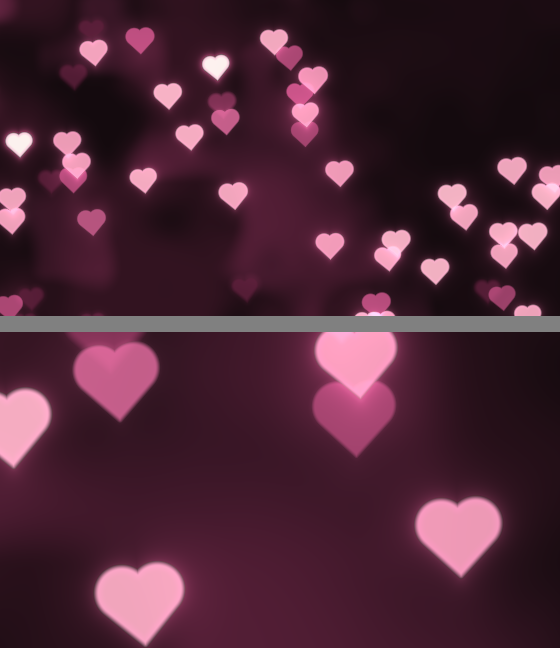
Top, the full canvas; bottom, a detail of the centre.
A Shadertoy shader for this background:

```glsl
#define CELL 0.165
#define HEART_SIZE 0.071
#define EDGE_BLUR 0.0045
#define HALO_REACH 0.075
#define NIGHT vec3(0.078, 0.040, 0.055)
#define HAZE vec3(0.195, 0.075, 0.125)
#define SMUDGE vec3(0.20, 0.065, 0.13)
#define FAINT vec3(0.30, 0.10, 0.19)
#define MAGENTA vec3(0.65, 0.27, 0.44)
#define ROSE vec3(0.88, 0.54, 0.66)
#define BLUSH vec3(0.93, 0.69, 0.75)
#define IVORY vec3(0.95, 0.93, 0.91)

vec4 hash4(vec2 c) {
    vec4 h = fract(c.xyxy * vec4(0.1031, 0.1030, 0.0973, 0.1099));
    h += dot(h, h.wzxy + 33.33);
    return fract((h.xxyz + h.yzzw) * h.zywx);
}

float noise(vec2 p) {
    vec2 i = floor(p), f = fract(p);
    f = f * f * (3.0 - 2.0 * f);
    float low = mix(hash4(i).x, hash4(i + vec2(1, 0)).x, f.x);
    float high = mix(hash4(i + vec2(0, 1)).x, hash4(i + vec2(1, 1)).x, f.x);
    return mix(low, high, f.y);
}

// Signed distance to a unit heart, tip at the origin
float heartDistance(vec2 p) {
    p.x = abs(p.x);
    if (p.x + p.y > 1.0) return length(p - vec2(0.25, 0.75)) - sqrt(0.125);
    float toNotch = length(p - vec2(0, 1));
    float toSide = length(p - 0.5 * max(p.x + p.y, 0.0));
    return min(toNotch, toSide) * sign(p.x - p.y);
}

// Lays one translucent heart of light over the colour below
vec3 addHeart(vec3 below, vec2 p, float tone, vec4 rnd) {
    float tilt = 0.07 + 0.12 * (rnd.x - 0.5);
    float size = HEART_SIZE * (0.96 + 0.1 * rnd.y);
    vec2 q = mat2(cos(tilt), -sin(tilt), sin(tilt), cos(tilt)) * p / size;
    float d = (heartDistance(q + vec2(0, 0.55)) - 0.03) * size;

    // Tone classes from faint to glowing
    float lit = smoothstep(0.11, 0.15, tone);
    float pink = smoothstep(0.29, 0.33, tone);
    float white = smoothstep(0.83, 0.85, tone);
    vec3 tint = mix(FAINT, MAGENTA * (0.85 + 0.3 * rnd.z), lit);
    tint = mix(tint, mix(ROSE, BLUSH, rnd.w), pink);
    tint = mix(tint, IVORY, white);

    float blur = mix(0.014, EDGE_BLUR, lit);
    float cover = 1.0 - smoothstep(-blur, blur, d);
    float rim = smoothstep(-0.012, -0.002, d) * pink;
    tint += rim * mix(vec3(0.04, 0.0, 0.04), vec3(0.0, -0.14, -0.06), white);

    // Soft light spilling past the outline
    float spill = max(1.0 - max(d, 0.0) / HALO_REACH, 0.0);
    float halo = 0.10 * spill * spill * lit + pow(spill, 9.0) * (0.22 * pink + 0.35 * white);
    vec3 glowing = below + MAGENTA * halo * (1.0 - cover);

    vec3 light = tint * cover;
    return max(glowing, light) + 0.22 * min(below, light);
}

vec3 background(vec2 p) {
    float cloud = 0.65 * noise(p * 4.0 + 3.7) + 0.35 * noise(p * 9.0 + 11.3);
    float shade = smoothstep(0.7, 1.4, p.x * 0.75 + p.y * 0.35);
    vec3 col = mix(NIGHT, HAZE, smoothstep(0.15, 0.75, cloud) * (1.0 - 0.75 * shade));
    float smudge = smoothstep(0.6, 0.95, noise(p * 6.0 + 27.1));
    return col + SMUDGE * smudge * (1.0 - shade) * 0.7;
}

void mainImage(out vec4 fragColor, in vec2 fragCoord) {
    vec2 p = fragCoord / iResolution.y;
    vec3 col = background(p);
    vec2 home = floor(p / CELL);

    // Jittered cells, some holding a heart and a companion
    for (int j = -1; j <= 1; j++)
    for (int i = -1; i <= 1; i++) {
        vec2 cell = home + vec2(i, j);
        vec4 place = hash4(cell + 41.0);
        vec4 look = hash4(cell + 83.0);
        vec4 pair = hash4(cell + 137.0);
        vec2 centre = (cell + 0.5 + 0.75 * (place.xy - 0.5)) * CELL;

        // Empty upper right, dim lower left
        float hollow = smoothstep(1.0, 1.2, centre.x) * smoothstep(0.45, 0.6, centre.y);
        float dim = (1.0 - smoothstep(0.3, 0.65, centre.x)) * (1.0 - smoothstep(0.2, 0.4, centre.y));
        if (place.z > mix(0.68, 0.05, hollow)) continue;

        float fade = 1.0 - 0.55 * dim;
        if (pair.x < 0.42 * (1.0 - hollow)) {
            float angle = 6.2832 * pair.y;
            vec2 offset = vec2(cos(angle), sin(angle)) * mix(0.045, 0.075, pair.z);
            col = addHeart(col, p - centre - offset, pair.w * 0.85 * fade, look.wzyx);
        }
        float tone = mix(place.w * fade, 0.22, hollow);
        col = addHeart(col, p - centre, tone, look);
    }
    fragColor = vec4(min(col, 1.0), 1.0);
}
```
